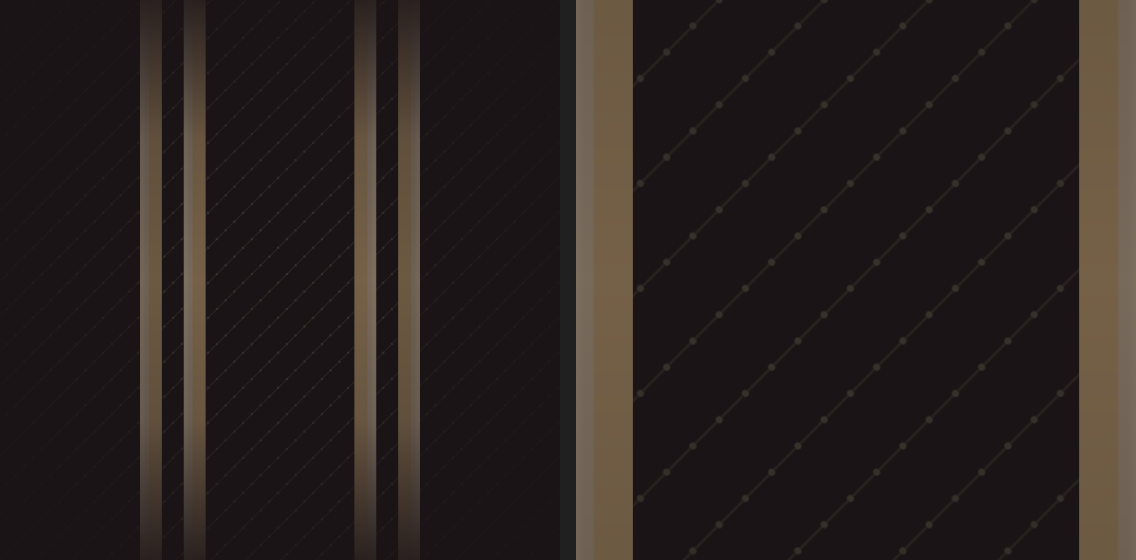
Left, the full canvas; right, a detail of the centre.
This pattern is drawn by a Shadertoy shader. Its source:

```glsl
const vec3 GROUND = vec3(0.105, 0.080, 0.086);
const vec3 BRONZE = vec3(0.460, 0.380, 0.280);
const vec3 PEWTER = vec3(0.490, 0.435, 0.375);
const vec3 BAR_END = vec3(0.145, 0.112, 0.112);
const vec3 THREAD = vec3(0.235, 0.215, 0.185);

const float BAR_WIDTH = 20.0 / 512.0;
const float BAR_STEP = 40.0 / 512.0;
const float PEWTER_WIDTH = 8.0 / 512.0;
const float OUTER_EDGE = 0.25;
const float LINE_STEP = 1.0 / 16.0;
const float DOT_STEP = 1.0 / 64.0;

// Coverage of the interval from lo to hi, with smoothed ends
float band(float x, float lo, float hi, float aa) {
    return clamp((x - lo) / aa + 0.5, 0.0, 1.0)
         * clamp((hi - x) / aa + 0.5, 0.0, 1.0);
}

// Signed offset to the nearest multiple of a step
float nearest(float x, float stepSize) {
    return (fract(x / stepSize + 0.5) - 0.5) * stepSize;
}

// Brightness along a bar: broad in the middle, falling to both ends
float barLight(float y) {
    float d = abs(y - 0.5) * 4.0;
    return d < 1.0 ? mix(1.0, 0.84, d) : mix(0.84, 0.06, d - 1.0);
}

// Thin diagonal threads carrying evenly spaced dots
float beadedThreads(vec2 p, float aa) {
    float across = nearest(p.x - p.y - 0.0017, LINE_STEP) * 0.7071;
    float line = 1.0 - smoothstep(0.0, 0.0012 + aa * 0.5, abs(across));
    vec2 toDot = vec2(nearest(p.x - 0.0123, DOT_STEP), across * 1.4142);
    // The thread offset equals x minus y, so the dot's y follows from both
    toDot.y = toDot.x - toDot.y;
    float dotMask = 1.0 - smoothstep(0.0016 - aa * 0.5, 0.0026 + aa * 0.5, length(toDot));
    return max(line * 0.42, dotMask * 0.85);
}

// Glow that fades from the centre and is weaker beyond the bars
float threadGlow(vec2 p) {
    float radial = 1.0 - smoothstep(0.05, 0.68, length(p - 0.5));
    float inside = step(abs(p.x - 0.5), 0.5 - OUTER_EDGE);
    return mix(0.10, 1.0, radial) * mix(0.6, 1.0, inside);
}

// Pewter strip on the outer side of a bar, bronze on the rest
vec3 barColour(float x, float y, float shade, float aa) {
    float pewter = band(x, -aa, PEWTER_WIDTH, max(aa, 0.002));
    vec3 metal = mix(BRONZE, PEWTER, pewter);
    metal *= 1.0 - 0.05 * pewter * smoothstep(0.3, 0.7, x / PEWTER_WIDTH);
    return mix(BAR_END, metal * shade, barLight(y));
}

void mainImage(out vec4 fragColor, in vec2 fragCoord) {
    vec2 p = fragCoord / iResolution.xy;
    float aa = 1.0 / min(iResolution.x, iResolution.y);

    vec3 colour = mix(GROUND, THREAD, beadedThreads(p, aa) * threadGlow(p));

    // Two bars per side, mirrored about the vertical axis
    float side = 0.5 - abs(p.x - 0.5);
    for (int i = 0; i < 2; i++) {
        float x = side - OUTER_EDGE - float(i) * BAR_STEP;
        float shade = mix(0.92, 1.0, float(i));
        colour = mix(colour, barColour(x, p.y, shade, aa), band(x, 0.0, BAR_WIDTH, aa));
    }

    fragColor = vec4(colour, 1.0);
}
```
